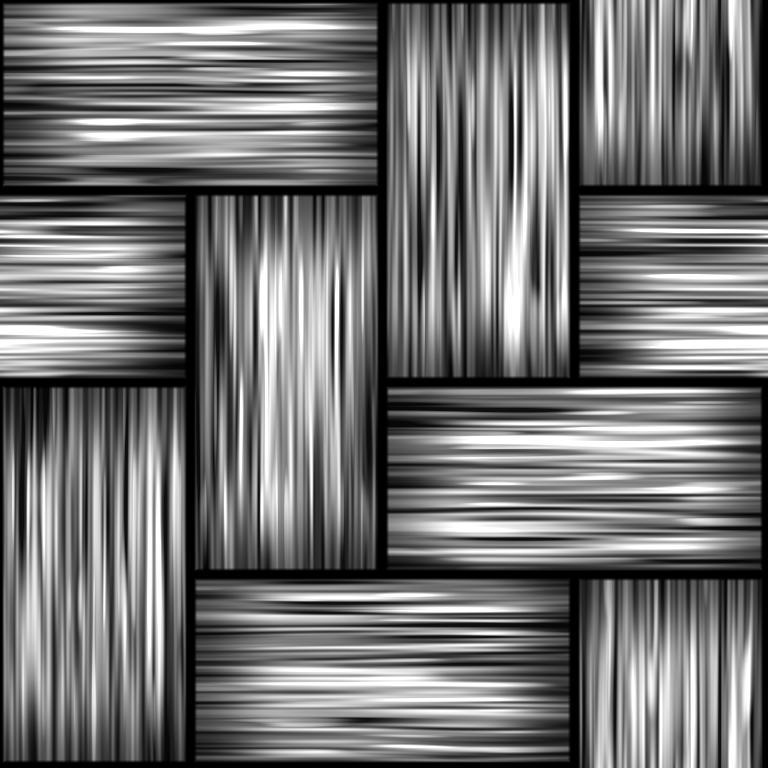
Give the GLSL for this pattern, as a WebGL 2 fragment shader.

```glsl
#version 300 es
precision highp float;

uniform vec2 u_resolution;
out vec4 fragColor;

const float CELLS = 4.0;          // grid cells per side; a plank covers two
const float GRID_SHIFT = 0.008;   // small offset of the gaps, in cells
const float GAP_HALF = 0.027;     // half the gap width, in cells
const vec3 BLACK = vec3(0.0);
const vec3 WHITE = vec3(1.0);

float hash(vec2 p, float seed) {
    vec3 q = fract(vec3(p, seed) * vec3(0.1031, 0.1130, 0.0973));
    q += dot(q, q.yzx + 33.33);
    return fract((q.x + q.y) * q.z);
}

float valueNoise(vec2 p, float seed) {
    vec2 i = floor(p);
    vec2 f = fract(p);
    f = f * f * (3.0 - 2.0 * f);
    float low = mix(hash(i, seed), hash(i + vec2(1.0, 0.0), seed), f.x);
    float high = mix(hash(i + vec2(0.0, 1.0), seed), hash(i + 1.0, seed), f.x);
    return mix(low, high, f.y);
}

// Plank coordinates: x along (0..1), y across (0..1), z plank number
vec3 weave(vec2 p) {
    vec2 cell = mod(floor(p), CELLS);
    vec2 local = fract(p);
    float diagonal = mod(cell.x + cell.y, 4.0);
    if (diagonal < 2.0) {
        return vec3((diagonal + local.x) * 0.5, local.y, cell.y);
    }
    return vec3((diagonal - 2.0 + local.y) * 0.5, local.x, cell.x + CELLS);
}

// Long thin streaks of several widths with bright glints
float brushedTone(vec2 plank, float seed) {
    float drift = valueNoise(plank * vec2(2.5, 6.0), seed + 5.0) - 0.5;
    vec2 p = vec2(plank.x, plank.y + 0.012 * drift);
    float broad = valueNoise(p * vec2(2.0, 16.0), seed + 11.0);
    float medium = valueNoise(p * vec2(3.0, 42.0), seed + 23.0);
    float fine = valueNoise(p * vec2(2.5, 70.0), seed + 37.0);
    float glint = smoothstep(0.65, 0.95, valueNoise(p * vec2(3.5, 38.0), seed + 53.0));
    float fiber = 0.2 * broad + 0.45 * medium + 0.35 * fine;
    return 0.48 + 1.65 * (fiber - 0.5) + 0.42 * glint;
}

// Darkening toward the ends and, more faintly, the long sides
float plankShade(vec2 plank) {
    vec2 inset = min(plank, 1.0 - plank);
    float ends = mix(0.45, 1.0, smoothstep(0.0, 0.24, inset.x));
    float sides = mix(0.72, 1.0, smoothstep(0.0, 0.16, inset.y));
    return ends * sides * 1.1;
}

float plankMask(vec2 plank, float halfGap, float pixel) {
    vec2 inset = min(plank, 1.0 - plank) * vec2(2.0, 1.0);
    float softness = max(0.011, pixel);
    return smoothstep(halfGap - softness, halfGap + softness, min(inset.x, inset.y));
}

void main() {
    vec2 uv = gl_FragCoord.xy / u_resolution;
    vec2 p = vec2(uv.x, 1.0 - uv.y) * CELLS + GRID_SHIFT;
    float pixel = CELLS / min(u_resolution.x, u_resolution.y);

    vec3 plank = weave(p);
    float seed = plank.z * 71.0 + 3.0;
    float tone = max(brushedTone(plank.xy, seed), 0.05) * plankShade(plank.xy);
    float mask = plankMask(plank.xy, GAP_HALF, pixel);

    vec3 color = mix(BLACK, WHITE, clamp(tone * mask, 0.0, 1.0));
    fragColor = vec4(color, 1.0);
}
```
